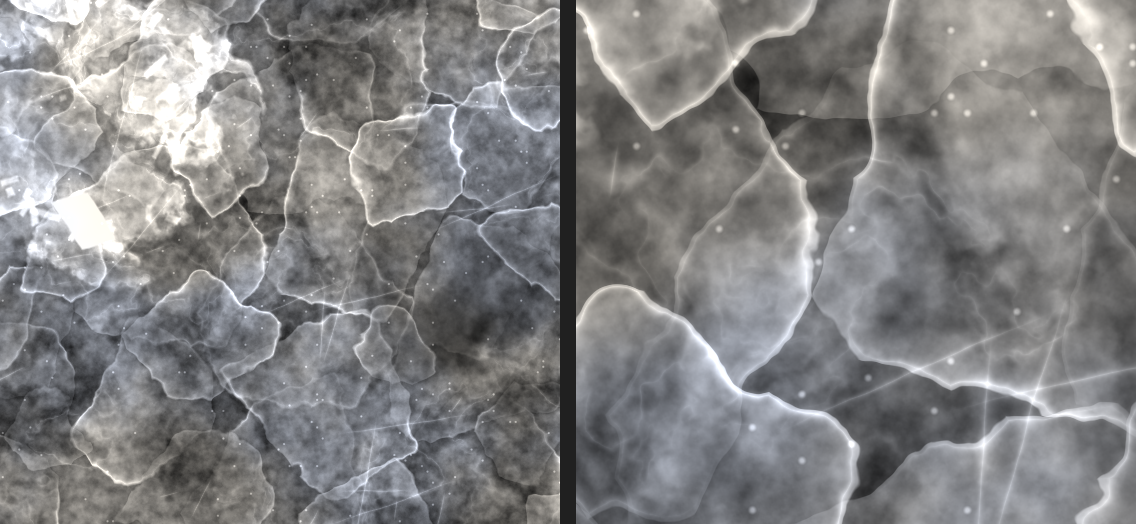
Left, the full canvas; right, a detail of the centre.
A Shadertoy shader for this texture:

```glsl
const int FLAKES = 38;
const int SCRATCHES = 34;
const int SHARDS = 44;
const float TAU = 6.2831853;
const float GROUND = 0.41;
const float VEIL = 0.55;            // opacity of one flake
const float RIM_WIDTH = 0.0028;
const float RIM_LIGHT = 0.34;
const float SHADOW = 0.24;
const vec3 WARM = vec3(1.02, 0.995, 0.955);
const vec3 COOL = vec3(0.965, 0.995, 1.06);
const vec2 CLUSTER = vec2(0.19, 0.77);  // bright crumpled sheet
const vec2 HOLLOW = vec2(0.90, 0.36);   // dark gap between plates
const vec2 FACET = vec2(0.163, 0.578);  // mirror-like face

vec2 hash2(float n) {
    return fract(sin(vec2(n * 12.9898 + 1.3, n * 78.233 + 4.1)) * 43758.545);
}

float hash(vec2 p) {
    vec3 q = fract(p.xyx * 0.1031);
    q += dot(q, q.yzx + 33.33);
    return fract((q.x + q.y) * q.z);
}

float noise(vec2 p) {
    vec2 i = floor(p), f = fract(p);
    f = f * f * (3.0 - 2.0 * f);
    return mix(mix(hash(i), hash(i + vec2(1, 0)), f.x),
               mix(hash(i + vec2(0, 1)), hash(i + vec2(1, 1)), f.x), f.y);
}

float fbm(vec2 p) {
    float sum = 0.0, amp = 0.52;
    for (int i = 0; i < 5; i++) {
        sum += amp * noise(p);
        p = mat2(1.6, 1.2, -1.2, 1.6) * p + 17.3;
        amp *= 0.5;
    }
    return sum;
}

// Thin bright creases where the noise crosses its middle
float crease(vec2 p, float sharpness) {
    return pow(max(0.0, 1.0 - abs(2.0 * fbm(p) - 1.0)), sharpness);
}

mat2 rotate(float a) {
    return mat2(cos(a), sin(a), -sin(a), cos(a));
}

float box(vec2 p, vec2 halfSize) {
    vec2 q = abs(p) - halfSize;
    return length(max(q, 0.0)) + min(max(q.x, q.y), 0.0);
}

// Rounded irregular polygon cut by six random half planes
float flakeDistance(vec2 p, float seed, float size) {
    float d = length(p) - 1.2 * size, soft = 0.14 * size;
    for (int k = 0; k < 6; k++) {
        vec2 h = hash2(seed * 7.0 + float(k));
        float a = (float(k) + 0.8 * h.x) * TAU / 6.0;
        float side = dot(p, vec2(cos(a), sin(a))) - size * (0.6 + 0.5 * h.y);
        float blend = max(soft - abs(d - side), 0.0) / soft;
        d = max(d, side) + 0.25 * soft * blend * blend;
    }
    return d;
}

void mainImage(out vec4 fragColor, in vec2 fragCoord) {
    vec2 uv = fragCoord / iResolution.y;
    float px = 1.0 / iResolution.y;
    float aspect = iResolution.x / iResolution.y;
    vec2 warp = vec2(fbm(uv * 11.0), fbm(uv * 11.0 + 40.0)) - 0.5;
    float mottle = fbm(uv * 8.0 + 3.0 + 2.0 * warp) - 0.5;
    float grain = fbm(uv * 65.0) - 0.5;
    float light = GROUND + 0.3 * mottle;

    // Overlapping translucent plates, large ones first
    for (int i = 0; i < FLAKES; i++) {
        float seed = float(i) + 1.0;
        vec2 h = hash2(seed);
        vec2 centre = fract(seed * vec2(0.7549, 0.5698)) * vec2(aspect + 0.2, 1.2) - 0.1;
        float size = mix(0.23, 0.10, seed / float(FLAKES)) * (0.7 + 0.6 * h.x);
        vec2 p = uv - centre;
        if (length(p) > 1.2 * size + 0.09) continue;
        float d = flakeDistance(p + 0.05 * warp, seed, size);
        d += 0.011 * (abs(2.0 * noise(uv * 26.0 + seed * 9.0) - 1.0) - 0.5);
        float inside = smoothstep(px, -px, d);
        float patchy = smoothstep(0.2, 0.75, noise(uv * 8.0 + seed * 5.0));
        float tone = 0.33 + 0.2 * h.y + 0.35 * mottle;
        light *= 1.0 - SHADOW * (1.0 - inside) * exp(-max(d, 0.0) / 0.014);
        light = mix(light, tone, VEIL * inside);
        float rim = exp(-abs(d + RIM_WIDTH) / RIM_WIDTH) * patchy;
        float bevel = inside * exp(min(d, 0.0) / 0.018);
        light += RIM_LIGHT * rim + 0.12 * bevel * (0.4 + patchy);
    }

    // Mottling, creases and the dark hollow
    light += 0.26 * mottle + 0.34 * grain;
    light += 0.13 * crease(uv * 6.0 + warp, 14.0);
    float hollow = exp(-dot(uv - HOLLOW, uv - HOLLOW) / 0.045);
    light *= 1.0 - 0.6 * hollow * smoothstep(-0.12, 0.16, fbm(uv * 5.0 + 60.0) - 0.5);
    light += 0.06 * smoothstep(0.2, 0.9, uv.y);

    // Straight scratches, mostly rising to the right
    for (int i = 0; i < SCRATCHES; i++) {
        vec2 h = hash2(float(i) + 200.0), g = hash2(float(i) + 300.0);
        vec2 p = rotate(-0.75 - 1.5 * (g.x - 0.5)) * (uv - h * vec2(aspect, 1.0));
        float reach = 0.02 + 0.16 * g.y * g.y;
        float line = exp(-abs(p.y + 0.008 * warp.x) / 0.0018);
        light += 0.2 * line * smoothstep(reach, 0.3 * reach, abs(p.x));
    }

    // Crumpled bright sheet
    float sheet = length((uv - CLUSTER) * vec2(0.95, 1.0)) - 0.275 + 0.16 * warp.x + 0.05 * warp.y;
    float mask = smoothstep(0.012, -0.012, sheet);
    float sheen = smoothstep(-0.08, 0.2, fbm(uv * 7.0 + 80.0 + 3.0 * warp) - 0.5);
    light *= 1.0 - 0.2 * (1.0 - mask) * exp(-max(sheet, 0.0) / 0.02);
    light += mask * (0.07 + 0.2 * sheen + 0.28 * crease(uv * 13.0 + 2.0 * warp, 9.0) * sheen);
    light += 0.16 * exp(-abs(sheet + 0.005) / 0.006) * smoothstep(0.35, 0.7, noise(uv * 22.0));

    // Small shining shards on the sheet
    for (int i = 0; i < SHARDS; i++) {
        vec2 h = hash2(float(i) + 400.0), g = hash2(float(i) + 500.0);
        vec2 p = uv - CLUSTER - 0.27 * sqrt(h.x) * vec2(cos(TAU * h.y), sin(TAU * h.y));
        p = rotate(TAU * g.x) * (p + 0.03 * warp);
        float d = box(p, vec2(0.004 + 0.022 * g.y * g.y, 0.002 + 0.004 * h.x));
        light += (0.12 + 0.3 * g.x) * smoothstep(0.005, -0.002, d);
    }

    // Mirror face with a faint halo, then scattered sparkles
    vec2 q = rotate(-0.3) * (uv - FACET) + 0.022 * warp;
    float facet = box(q + vec2(0.25 * q.y, 0.0), vec2(0.036, 0.05));
    light += 0.1 * exp(-max(facet, 0.0) / 0.025);
    light = mix(light, 1.0, smoothstep(0.003, -0.002, facet));
    vec2 cell = uv * 95.0;
    float spark = step(0.972, hash(floor(cell) + 9.0));
    light += 0.28 * spark * smoothstep(0.32, 0.05, length(fract(cell) - 0.5));

    float coolness = smoothstep(0.32, 0.62, fbm(uv * 3.0 + 25.0));
    fragColor = vec4(clamp(light * mix(WARM, COOL, coolness), 0.0, 1.0), 1.0);
}
```
